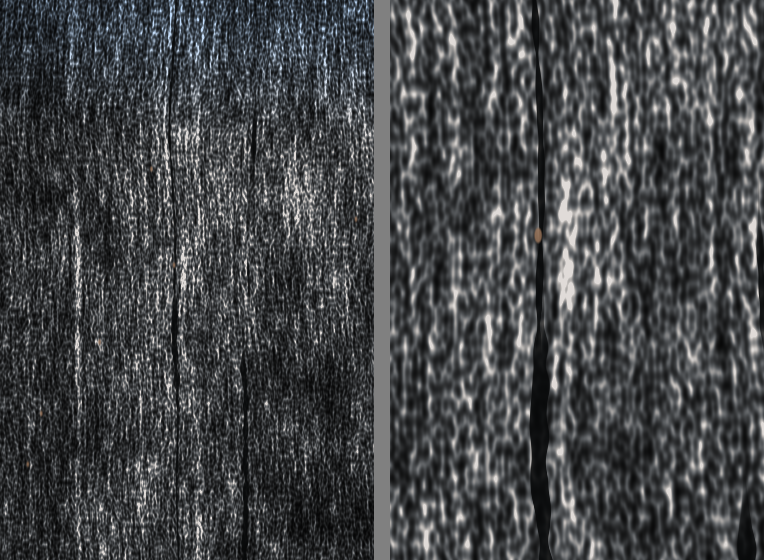
Left: the whole. Right: its middle third, enlarged.
Write a WebGL 2 fragment shader that draws this texture.

```glsl
#version 300 es
precision highp float;
precision highp int;
// Charred, weathered timber with upright grain, pale veins and dark splits.
// Stretched gradient noise is summed into one tone value of unit spread, and an
// exponential curve turns that into brightness. Lengths are in canvas heights.

uniform vec2 u_resolution;
out vec4 fragColor;

const float MID_TONE = 0.225;      // brightness at tone zero
const float CONTRAST = 0.54;       // steepness of the tone curve
const float BLACK_CUT = 0.02;
const float NOISE_GAIN = 4.5;      // brings gradient noise to unit spread
const float LEAN = 0.012;          // sideways drift of the grain, bottom to top
const float WANDER = 0.011;        // slow bending of the grain
const float GLOW_GAIN = 0.62;
const float SHADOW_GAIN = 0.68;
const float VEIN_GAIN = 1.25;

const vec2 SPECK_FREQ = vec2(271.0, 127.0);
const vec2 FIBRE_FREQ = vec2(197.0, 27.0);
const vec2 STRAND_FREQ = vec2(71.0, 5.3);
const vec2 BLOTCH_FREQ = vec2(13.0, 7.0);

const vec3 NEUTRAL = vec3(0.965, 1.0, 1.035);
const vec3 COLD = vec3(0.82, 1.0, 1.2);
const vec3 WARM = vec3(1.02, 1.0, 0.985);
const vec3 SPLIT_COLOR = vec3(0.03, 0.035, 0.038);
const vec3 FLECK_COLOR = vec3(0.62, 0.47, 0.36);

// Upright lines: x, lower end, upper end, half width
const vec4 SPLITS[6] = vec4[6](
  vec4(0.313, -0.20, 1.20, 0.0017), vec4(0.314, 0.25, 0.52, 0.0042),
  vec4(0.459, 0.67, 0.83, 0.0034), vec4(0.448, 0.42, 0.57, 0.0022),
  vec4(0.478, 0.43, 0.53, 0.0036), vec4(0.432, -0.20, 0.40, 0.0040));
const vec4 VEINS[4] = vec4[4](
  vec4(0.134, -0.20, 1.02, 0.0042), vec4(0.350, -0.20, 0.30, 0.0044),
  vec4(0.328, 0.32, 0.60, 0.0050), vec4(0.305, 0.62, 1.10, 0.0026));

// Soft patches: centre x, centre y, radius x, radius y
const vec4 GLOWS[4] = vec4[4](
  vec4(0.30, 0.64, 0.10, 0.34), vec4(0.55, 0.67, 0.15, 0.20),
  vec4(0.29, 0.20, 0.07, 0.16), vec4(0.096, 0.565, 0.013, 0.03));
const vec4 SHADOWS[7] = vec4[7](
  vec4(0.04, 0.16, 0.13, 0.30), vec4(0.58, 0.30, 0.14, 0.07),
  vec4(0.61, 0.06, 0.17, 0.15), vec4(0.195, 0.57, 0.025, 0.11),
  vec4(0.06, 0.82, 0.10, 0.16), vec4(0.095, 0.64, 0.013, 0.05),
  vec4(0.482, 0.11, 0.020, 0.06));

uint mixBits(uint n) {
  n = n * 747796405u + 2891336453u;
  n = ((n >> ((n >> 28u) + 4u)) ^ n) * 277803737u;
  return (n >> 22u) ^ n;
}

float hash(vec2 cell, uint seed) {
  ivec2 c = ivec2(cell);
  uint n = mixBits(uint(c.x) ^ mixBits(uint(c.y) ^ mixBits(seed)));
  return float(n >> 8u) / 16777216.0;
}

float cornerRamp(vec2 cell, vec2 offset, uint seed) {
  float angle = 6.28318 * hash(cell, seed);
  return dot(vec2(cos(angle), sin(angle)), offset);
}

float gradientNoise(vec2 p, uint seed) {
  vec2 i = floor(p), f = p - i;
  vec2 s = f * f * f * (f * (f * 6.0 - 15.0) + 10.0);
  vec2 r = vec2(1.0, 0.0);
  float low = mix(cornerRamp(i, f, seed), cornerRamp(i + r, f - r, seed), s.x);
  float high = mix(cornerRamp(i + r.yx, f - r.yx, seed), cornerRamp(i + 1.0, f - 1.0, seed), s.x);
  return NOISE_GAIN * mix(low, high, s.y);
}

// Coverage of a tapered upright line with ragged sides
float uprightLine(vec2 p, vec4 line, float ragged, float softness) {
  float taper = smoothstep(line.y, line.y + 0.07, p.y) * (1.0 - smoothstep(line.z - 0.07, line.z, p.y));
  float halfWidth = line.w * taper * (1.0 + 0.3 * ragged);
  return taper * (1.0 - smoothstep(halfWidth - softness, halfWidth + softness, abs(p.x - line.x)));
}

float softPatch(vec2 p, vec4 patchShape) {
  vec2 d = (p - patchShape.xy) / patchShape.zw;
  return exp(-dot(d, d));
}

void main() {
  vec2 p = gl_FragCoord.xy / u_resolution.y;
  float pixel = 1.0 / u_resolution.y;

  // Coordinates that follow the grain
  float bend = 0.3 * WANDER * gradientNoise(p * vec2(3.0, 4.1) + 5.3, 1u);
  vec2 q = vec2(p.x + LEAN * (p.y - 0.5) + bend, p.y);

  // Grain from fine specks to broad blotches
  float tone = 0.64 * gradientNoise(q * SPECK_FREQ, 2u) + 0.56 * gradientNoise(q * FIBRE_FREQ, 3u)
             + 0.30 * gradientNoise(q * STRAND_FREQ, 4u) + 0.24 * gradientNoise(q * BLOTCH_FREQ, 5u);
  for (int i = 0; i < GLOWS.length(); i++) tone += GLOW_GAIN * softPatch(p, GLOWS[i]);
  for (int i = 0; i < SHADOWS.length(); i++) tone -= SHADOW_GAIN * softPatch(p, SHADOWS[i]);

  // Grainy veins, then splits
  float ragged = gradientNoise(q * vec2(60.0, 45.0), 6u);
  for (int i = 0; i < VEINS.length(); i++) tone += VEIN_GAIN * uprightLine(q, VEINS[i], ragged, 0.002);
  float split = 0.0;
  for (int i = 0; i < SPLITS.length(); i++) split = max(split, uprightLine(q, SPLITS[i], ragged, 0.7 * pixel));

  // Tone curve and tint: cold at the top, warmer where bright
  float light = max(MID_TONE * exp(CONTRAST * tone) - BLACK_CUT, 0.025);
  vec3 tint = mix(NEUTRAL, WARM, smoothstep(0.3, 0.7, light));
  tint = mix(tint, COLD, 0.75 * smoothstep(0.72, 1.0, p.y));
  vec3 color = mix(min(light, 0.86) * tint, SPLIT_COLOR, 0.9 * split);

  // Rare small flecks of bare wood
  vec2 cell = floor(p * 9.0);
  vec2 centre = (cell + 0.2 + 0.6 * vec2(hash(cell, 7u), hash(cell, 8u))) / 9.0;
  float reach = length((p - centre) * vec2(1.0, 0.5));
  float fleck = step(0.9, hash(cell, 9u)) * (1.0 - smoothstep(0.0022 - pixel, 0.0022 + pixel, reach));
  fragColor = vec4(mix(color, FLECK_COLOR, 0.8 * fleck), 1.0);
}
```
